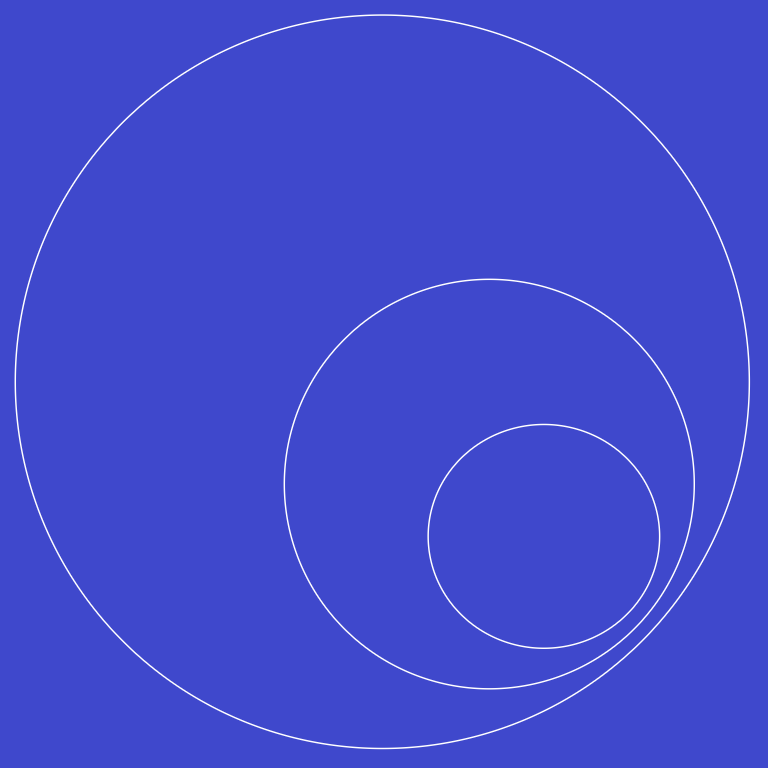
Reproduce this background procedurally as a Shadertoy shader.

```glsl
// Three thin white rings nested toward the lower right on a flat indigo field.

// Approximate signed distance to an axis-aligned ellipse
float ellipseDistance(vec2 p, vec2 radii) {
    float k = length(p / radii);
    return k * (k - 1.0) / max(length(p / (radii * radii)), 1e-4);
}

// Antialiased coverage of a thin elliptical outline
float ring(vec2 p, vec2 center, vec2 radii, float pixel) {
    float halfWidth = 0.00095;
    float d = abs(ellipseDistance(p - center, radii));
    float coverage = clamp(0.5 + (halfWidth - d) / pixel, 0.0, 1.0);
    return min(coverage, 2.0 * halfWidth / pixel);
}

void mainImage(out vec4 fragColor, in vec2 fragCoord) {
    vec2 uv = fragCoord / iResolution.xy;
    float pixel = 1.0 / min(iResolution.x, iResolution.y);

    // Outer, middle and inner rings; the inner one is slightly wide
    float lines = ring(uv, vec2(0.4978, 0.5029), vec2(0.4779, 0.4775), pixel);
    lines = max(lines, ring(uv, vec2(0.6371, 0.3697), vec2(0.2669, 0.2666), pixel));
    lines = max(lines, ring(uv, vec2(0.7082, 0.3016), vec2(0.1507, 0.1457), pixel));

    vec3 indigo = vec3(0.247, 0.282, 0.800);
    fragColor = vec4(mix(indigo, vec3(1.0), lines), 1.0);
}
```
